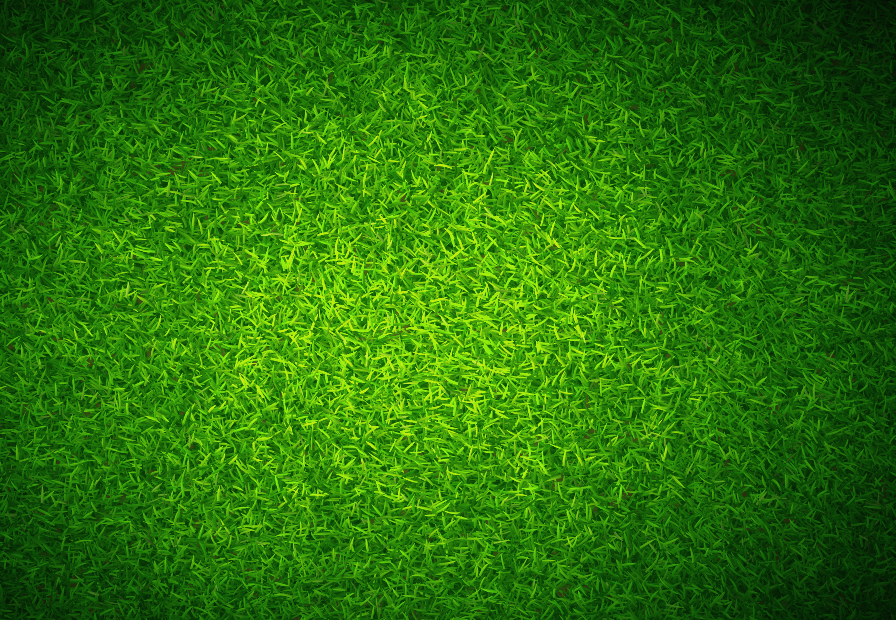
Write a Shadertoy shader that draws this texture.

```glsl
const float TAU = 6.2831853;
const int LAYERS = 11;

float hash(vec2 p) {
    return fract(sin(dot(p, vec2(127.1, 311.7))) * 43758.5453);
}

float valueNoise(vec2 p) {
    vec2 cell = floor(p);
    vec2 f = fract(p);
    f = f * f * (3.0 - 2.0 * f);
    float low = mix(hash(cell), hash(cell + vec2(1.0, 0.0)), f.x);
    float high = mix(hash(cell + vec2(0.0, 1.0)), hash(cell + vec2(1.0)), f.x);
    return mix(low, high, f.y);
}

// Soft pool of light, fading faster towards the right and into the corners
float lawnLight(vec2 uv) {
    vec2 d = uv - vec2(0.455, 0.48);
    vec2 d2 = d * d;
    float fallX = mix(2.6, 3.0, smoothstep(-0.2, 0.2, d.x));
    return 0.83 * exp(-fallX * d2.x - 2.4 * d2.y - 5.0 * d2.x * d2.y);
}

// Tone and warmth to grass colour
vec3 grassColor(float tone, float warmth) {
    float green = clamp(tone, 0.0, 0.93);
    float red = 0.015 + 0.77 * pow(green, 2.4);
    float blue = 0.01 + 0.05 * green;
    vec3 fresh = vec3(red * mix(0.8, 1.2, warmth), green, blue);
    vec3 dry = vec3(0.78, 0.98, 0.42) * green;
    return mix(fresh, dry, smoothstep(0.9, 1.0, warmth) * 0.6);
}

// x: coverage of a tapered, slightly bent blade; y: side; z: place along it
vec3 blade(vec2 p, float angle, float halfLength, float width, float bend, float pixel) {
    vec2 axis = vec2(cos(angle), sin(angle));
    float along = dot(p, axis) / halfLength;
    float across = dot(p, vec2(-axis.y, axis.x));
    across -= bend * halfLength * (along * along - 0.4);
    float taper = width * sqrt(max(0.0, 1.0 - smoothstep(-0.1, 1.0, along)));
    float body = 1.0 - smoothstep(-0.5 * pixel, 0.5 * pixel, abs(across) - taper);
    float ends = 1.0 - smoothstep(0.92, 1.0, abs(along));
    return vec3(body * ends, clamp(across / width, -1.0, 1.0), along);
}

// Lays one sheet of scattered blades over the tone and warmth below
vec2 grassLayer(vec2 below, vec2 p, float depth, float seed, float pixel) {
    float size = 0.0165;
    vec2 grid = p / size + vec2(seed * 0.37, seed * 0.61);
    vec2 home = floor(grid);
    vec2 result = below;
    for (int y = -1; y <= 1; y++) {
        for (int x = -1; x <= 1; x++) {
            vec2 cell = home + vec2(float(x), float(y));
            vec2 key = cell + seed * vec2(17.3, 9.1);
            vec2 jitter = vec2(hash(key), hash(key + 41.3));
            vec2 local = (grid - cell - jitter) * size;
            float lean = 0.5 + 1.4 * valueNoise(cell * 0.12 + 5.0);
            float angle = lean + (hash(key + 83.7) - 0.5) * TAU * 0.62;
            float halfLength = size * mix(0.5, 0.95, hash(key + 13.9));
            float width = mix(0.0012, 0.0021, hash(key + 29.5));
            float bend = (hash(key + 57.1) - 0.5) * 0.35;
            vec3 b = blade(local, angle, halfLength, width, bend, pixel);
            float tone = mix(0.5, 1.06, depth) * mix(0.63, 1.31, hash(key + 71.9));
            tone *= 1.0 + 0.1 * b.y + 0.12 * b.z;
            result = mix(result, vec2(tone, hash(key + 97.3)), b.x);
        }
    }
    return result;
}

void mainImage(out vec4 fragColor, in vec2 fragCoord) {
    vec2 uv = fragCoord / iResolution.xy;
    vec2 p = fragCoord / iResolution.y;
    float pixel = 1.0 / iResolution.y;

    // Shaded thatch, then blades from the roots up
    vec2 turf = vec2(0.36 + 0.2 * valueNoise(p * 160.0), 0.5);
    for (int i = 0; i < LAYERS; i++) {
        float depth = float(i) / float(LAYERS - 1);
        turf = grassLayer(turf, p, depth, float(i) + 1.0, pixel);
    }

    // Clumps and fine tufts vary the light
    float clumps = 0.5 * valueNoise(p * 13.0) + 0.5 * valueNoise(p * 34.0 + 7.0);
    float light = lawnLight(uv) * mix(0.91, 1.13, clumps);
    vec3 color = grassColor(turf.x * light, turf.y);

    // Small brown specks where soil shows through
    float soil = smoothstep(0.8, 0.93, valueNoise(p * 75.0 + 3.0));
    soil *= 1.0 - smoothstep(0.55, 0.8, turf.x);
    color = mix(color, vec3(0.5, 0.42, 0.16) * light, soil * 0.7);

    fragColor = vec4(color, 1.0);
}
```
